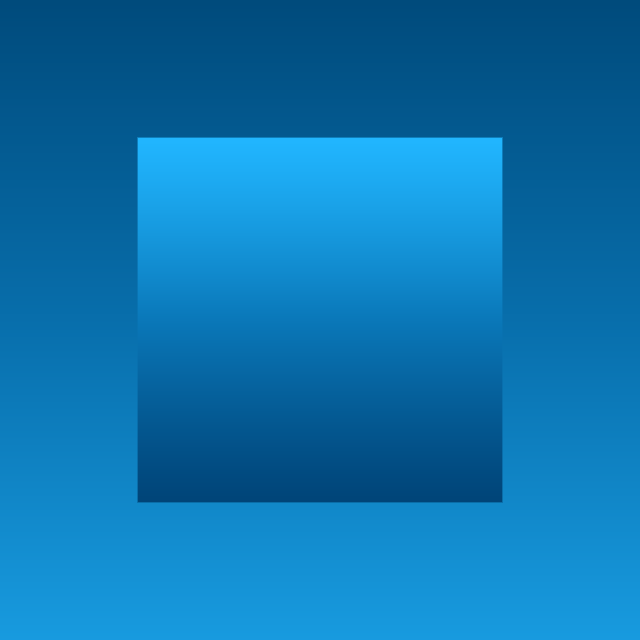
Give the GLSL for this background, as a Shadertoy shader.

```glsl
// A glossy blue square centred on a blue backdrop, with opposing vertical gradients.

// Backdrop colours, from the bottom to the top
const vec3 BACK_LOW  = vec3(0.093, 0.606, 0.874);
const vec3 BACK_MID  = vec3(0.030, 0.432, 0.672);
const vec3 BACK_HIGH = vec3(0.000, 0.292, 0.485);

// Square colours, from the bottom to the top
const vec3 SQUARE_LOW  = vec3(0.000, 0.267, 0.470);
const vec3 SQUARE_MID  = vec3(0.038, 0.470, 0.725);
const vec3 SQUARE_HIGH = vec3(0.130, 0.714, 1.000);

const vec2 SQUARE_CENTER = vec2(0.5);
const float SQUARE_HALF = 0.285;  // half of the side, in canvas units
const float SQUARE_EASE = 0.25;   // flattening of the gradient near both ends

// Three-stop gradient with the middle colour at t = 0.5
vec3 gradient(vec3 low, vec3 mid, vec3 high, float t) {
    vec3 lower = mix(low, mid, clamp(2.0 * t, 0.0, 1.0));
    return mix(lower, high, clamp(2.0 * t - 1.0, 0.0, 1.0));
}

// Signed distance to an axis-aligned square
float squareDistance(vec2 p, float halfSide) {
    vec2 d = abs(p) - halfSide;
    return length(max(d, 0.0)) + min(max(d.x, d.y), 0.0);
}

void mainImage(out vec4 fragColor, in vec2 fragCoord) {
    vec2 uv = fragCoord / iResolution.xy;
    float unit = min(iResolution.x, iResolution.y);
    vec2 p = (fragCoord - SQUARE_CENTER * iResolution.xy) / unit;

    // Backdrop
    vec3 color = gradient(BACK_LOW, BACK_MID, BACK_HIGH, uv.y);

    // Square, lit from above
    float t = clamp(0.5 + 0.5 * p.y / SQUARE_HALF, 0.0, 1.0);
    t = mix(t, smoothstep(0.0, 1.0, t), SQUARE_EASE);
    vec3 fill = gradient(SQUARE_LOW, SQUARE_MID, SQUARE_HIGH, t);

    // Antialiased edge, one pixel wide
    float coverage = clamp(0.5 - squareDistance(p, SQUARE_HALF) * unit, 0.0, 1.0);
    color = mix(color, fill, coverage);

    fragColor = vec4(color, 1.0);
}
```
